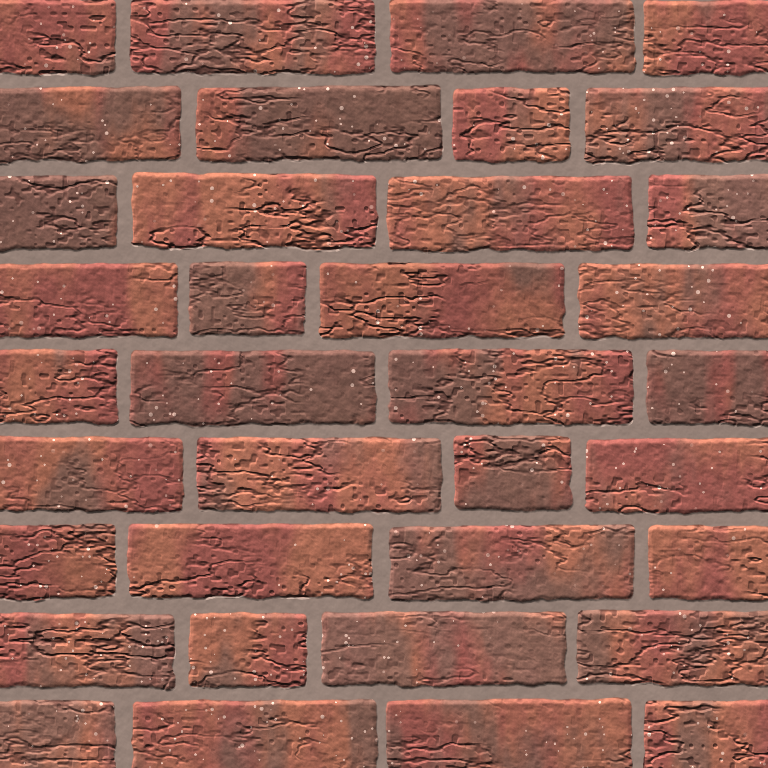
Reproduce this texture procedurally as a Shadertoy shader.

```glsl
// Weathered red brick wall: stretcher courses with occasional half bricks and grey mortar.

const float COURSE = 0.1139;     // course height including joint
const float STRETCHER = 0.336;   // full brick length including joint
const float HEADER = 0.1706;     // half brick length including joint
const float JOINT = 0.0180;      // mortar width

const vec3 MORTAR = vec3(0.58, 0.50, 0.46);
const vec3 RED = vec3(0.56, 0.32, 0.29);
const vec3 ORANGE = vec3(0.62, 0.39, 0.31);
const vec3 BROWN = vec3(0.46, 0.34, 0.30);
const vec3 CREVICE = vec3(0.25, 0.14, 0.13);
const vec3 GRIT = vec3(0.86, 0.72, 0.66);

struct Brick { vec2 local; vec2 halfSize; float id; };
struct Surface { float height; float mask; float crack; };

float hash(vec2 p) {
    return fract(sin(dot(p, vec2(127.1, 311.7))) * 43758.5453);
}

float noise(vec2 p) {
    vec2 i = floor(p), f = fract(p);
    f = f * f * (3.0 - 2.0 * f);
    return mix(mix(hash(i), hash(i + vec2(1, 0)), f.x),
               mix(hash(i + vec2(0, 1)), hash(i + vec2(1, 1)), f.x), f.y);
}

float fbm(vec2 p) {
    float sum = 0.0, amp = 0.533;
    for (int i = 0; i < 4; i++) {
        sum += amp * noise(p);
        p = p * 2.03 + 7.3;
        amp *= 0.5;
    }
    return sum;
}

float roundedBox(vec2 p, vec2 halfSize, float radius) {
    vec2 q = abs(p) - halfSize + radius;
    return length(max(q, 0.0)) + min(max(q.x, q.y), 0.0) - radius;
}

// Bond: plain courses alternate with courses that hold one half brick
Brick findBrick(vec2 p) {
    float y = (p.y + 0.0160) / COURSE;
    float row = floor(y), size = STRETCHER;
    float x = p.x - 0.160, cell;
    if (mod(row, 2.0) > 0.5) {
        x = p.x - (mod(row, 4.0) > 2.0 ? 0.583 : 0.238);
        if (x >= 0.0 && x < HEADER) size = HEADER;
        else if (x >= HEADER) x -= HEADER;
    }
    cell = floor(x / size);
    float id = hash(vec2(cell + (size == HEADER ? 50.0 : 0.0), row + 3.0));
    vec2 local = vec2(x - (cell + 0.5) * size, (y - row - 0.5) * COURSE);
    local += (vec2(id, fract(id * 37.0)) - 0.5) * vec2(0.007, 0.004);
    local.y += local.x * (fract(id * 71.0) - 0.5) * 0.02;
    vec2 halfSize = 0.5 * (vec2(size, COURSE) - JOINT);
    return Brick(local, halfSize, id);
}

// Relief of the wall: bevelled bricks with cracks, pits and grain
Surface relief(vec2 p, Brick b, float blur) {
    vec2 seed = vec2(b.id * 91.0, b.id * 47.0);
    float ragged = mix(0.010, 0.005, smoothstep(-0.03, 0.03, b.local.y));
    float d = roundedBox(b.local, b.halfSize, 0.007);
    d += (fbm(p * vec2(42.0, 55.0) + seed) - 0.5) * ragged;
    float mask = smoothstep(blur, -blur, d);
    float bevel = smoothstep(0.002, -0.006, d);

    float wear = 0.35 + 0.65 * fract(b.id * 53.0);
    float low = smoothstep(0.05, -0.04, b.local.y);
    float patchy = smoothstep(0.36, 0.66, noise(p * vec2(11.0, 20.0) + seed) + 0.16 * low);
    float vein = abs(fbm(p * vec2(17.0, 48.0) + seed) - 0.5);
    float crack = (1.0 - smoothstep(0.005, 0.055, vein)) * patchy * wear;
    float pits = smoothstep(0.60, 0.85, noise(p * vec2(130.0, 170.0))) * (0.3 + patchy * wear);
    float grain = fbm(p * vec2(95.0, 115.0) + seed);

    float brick = 0.9 * bevel + 0.5 * grain - 0.75 * crack - 0.35 * pits;
    float mortar = 0.18 * fbm(p * 120.0);
    return Surface(mix(mortar, brick, mask), mask, max(crack, 0.5 * pits));
}

// Vertical firing bands in red, orange and brown
vec3 clayColor(vec2 local, float id) {
    vec2 q = vec2(local.x * 17.0, local.y * 6.0) + id * vec2(83.0, 29.0);
    vec3 color = mix(RED, ORANGE, smoothstep(0.35, 0.70, fbm(q)));
    float smoke = fbm(q * 0.8 + 31.0) + 0.28 * (fract(id * 19.0) - 0.5);
    return mix(color, BROWN, 0.85 * smoothstep(0.48, 0.68, smoke));
}

// Scattered pale grains, one candidate per grid cell
float gritSpots(vec2 p, float scale) {
    vec2 cell = floor(p * scale);
    vec2 center = 0.3 + 0.4 * vec2(hash(cell + 5.0), hash(cell + 9.0));
    float radius = 0.12 + 0.2 * hash(cell + 2.0);
    float spot = smoothstep(radius + 0.12, radius - 0.06, length(fract(p * scale) - center));
    return spot * step(0.965, hash(cell)) * smoothstep(0.3, 0.6, noise(p * 13.0));
}

void mainImage(out vec4 fragColor, in vec2 fragCoord) {
    vec2 p = fragCoord / iResolution.xy;
    float blur = max(0.0012, 0.7 / iResolution.y);
    vec2 toLight = vec2(-0.0010, 0.0028);
    Brick brick = findBrick(p);
    Surface here = relief(p, brick, blur);
    Surface above = relief(p + toLight, findBrick(p + toLight), blur);
    float slope = clamp(here.height - above.height, -0.7, 0.5);

    // Clay with dark crevices and pale grit
    vec3 clay = clayColor(brick.local, brick.id) * (0.94 + 0.14 * fract(brick.id * 11.0));
    clay *= 0.88 + 0.28 * fbm(p * 170.0);
    clay = mix(clay, CREVICE, 0.6 * here.crack);
    clay = mix(clay, GRIT, 0.85 * max(gritSpots(p, 125.0), gritSpots(p + 0.37, 190.0)));

    // Mortar with faint grain, then shared relief lighting
    vec3 mortar = MORTAR * (0.93 + 0.10 * fbm(p * 90.0) + 0.05 * noise(p * 14.0));
    vec3 color = mix(mortar, clay, here.mask);
    color *= 1.0 + slope * mix(0.85, 1.05, here.mask);
    fragColor = vec4(clamp(color, 0.0, 1.0), 1.0);
}
```
